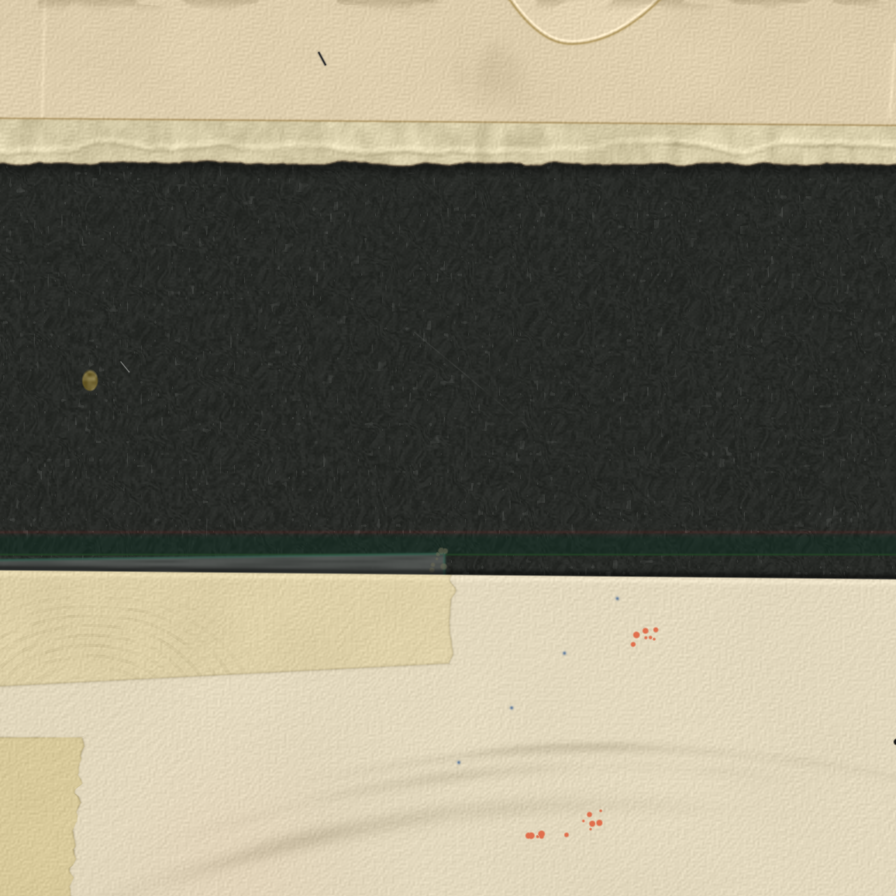
Write a Shadertoy shader that draws this texture.

```glsl
// Layered old papers: a torn cream sheet above, a dark fibrous card between,
// and a pale page with two strips of aged tape below. Layers are painted back
// to front with distance masks; value noise gives fibres, grain and torn edges.
#define CARD vec3(.155, .165, .152)
#define PAGE vec3(.888, .847, .742)
#define SHEET vec3(.87, .807, .678)
#define TORN vec3(.835, .795, .655)
#define TAPE vec3(.868, .815, .655)
#define GREY vec3(.315, .33, .32)
#define GRAIN .045
#define SOFT .0014

float hash(vec2 p) { return fract(sin(dot(p, vec2(127.1, 311.7))) * 43758.5); }

float noise(vec2 p) {
    vec2 i = floor(p), f = fract(p);
    f = f * f * (3. - 2. * f);
    return mix(mix(hash(i), hash(i + vec2(1, 0)), f.x),
               mix(hash(i + vec2(0, 1)), hash(i + 1.), f.x), f.y);
}

float fbm(vec2 p) {
    float sum = 0., amp = .5;
    for (int i = 0; i < 4; i++, amp *= .5) {
        sum += amp * noise(p);
        p = p * 2.03 + 17.3;
    }
    return sum;
}

// 1 where d is negative, with a soft edge
float fill(float d) { return 1. - smoothstep(-SOFT, SOFT, d); }

// Soft band of half width w around d = 0
float band(float d, float w) { return exp(-d * d / (w * w)); }

float stroke(vec2 p, vec2 a, vec2 b, float w) {
    vec2 ab = b - a;
    float t = clamp(dot(p - a, ab) / dot(ab, ab), 0., 1.);
    return band(length(p - a - ab * t), w);
}

// Irregular small dots strewn about a centre
float specks(vec2 p, vec2 centre, vec2 spread, float seed) {
    float m = 0.;
    for (float i = 0.; i < 7.; i++) {
        vec2 o = vec2(hash(vec2(i, seed)), hash(vec2(seed, i + 9.))) - .5;
        o.y += o.x * .5;
        float r = .001 + .0028 * hash(vec2(i + 3., seed));
        m = max(m, fill(length(p - centre - o * spread) - r));
    }
    return m * .85;
}

vec3 darkCard(vec2 p) {
    float fibre = noise(p * vec2(330, 230) + 4. * noise(p * 60.)) - .5;
    vec3 c = CARD + .055 * fibre + .025 * (noise(p * 480.) - .5);
    c += .07 * smoothstep(.83, 1., noise(p * vec2(260, 150) + 31.));
    c += .07 * stroke(p, vec2(.463, .629), vec2(.59, .523), .001) * noise(p * 90.);
    c += .25 * stroke(p, vec2(.135, .596), vec2(.144, .585), .0009);
    // Coloured fringes along the lower edge
    float green = smoothstep(.406, .398, p.y) * smoothstep(.379, .383, p.y);
    c = mix(c, vec3(.095, .175, .14) + .03 * fibre, green * .75);
    c.r += .07 * band(p.y - .406, .0018);
    c = mix(c, vec3(.13, .27, .14), .7 * band(p.y - .381, .0013));
    // Small ochre fleck
    vec2 q = p - vec2(.1005, .573);
    float fleck = length(q * vec2(1, .78)) - .0085 - .15 * q.y;
    return mix(c, vec3(.47, .42, .23) + .25 * (noise(p * 220.) - .5), fill(fleck));
}

vec3 topSheet(vec2 p, float fold) {
    vec3 c = SHEET + .035 * (fbm(p * 14.) - .5);
    c -= .06 * smoothstep(.5, .8, fbm(p * 11. + 5.)) * band(p.x - .51, .08);
    c -= .1 * band(p.y - 1., .008) * smoothstep(.42, .65, noise(p * vec2(36, 90)));
    c += .045 * stroke(p, vec2(.05, 1), vec2(.047, .87), .002);
    c += .06 * stroke(p, vec2(.999, .95), vec2(.993, .87), .002);
    // Curled loop: parabola with unequal arms
    float x = p.x - .637, k = x < 0. ? 10.6 : 5.;
    float loop = (p.y - .951 - k * x * x) / sqrt(1. + 4. * k * k * x * x);
    c += .025 * fill(-loop);
    c = mix(c, vec3(.67, .57, .34), .75 * band(loop, .0016));
    c += .1 * band(loop - .0032, .0015);
    c = mix(c, vec3(.2), stroke(p, vec2(.356, .941), vec2(.363, .928), .0014));
    // Torn, fluffy margin below the fold
    float ridge = p.y - .828 - .025 * (fbm(vec2(p.x * 17., 2)) - .35);
    vec3 torn = TORN + .19 * (fbm(p * vec2(65, 38)) - .48);
    torn -= .1 * band(ridge, .0025) * noise(vec2(p.x * 13., 8));
    torn += .07 * band(ridge - .005, .004);
    c = mix(c, torn, fill(p.y - fold));
    return mix(c, vec3(.66, .56, .36), .65 * band(p.y - fold, .0014));
}

vec3 lowerPage(vec2 p) {
    vec3 c = PAGE + .025 * (fbm(p * 8.) - .5);
    c.gb -= .014 * band(length(p - vec2(.26, .03)), .12);
    // Faint curved smears
    for (float i = 0.; i < 5.; i++) {
        float y = .157 - .022 * i + .036 * hash(vec2(i, 4)) - .35 * pow(abs(p.x - .68), 2.);
        float fade = band(p.x - .72 + .09 * i, .25) * noise(vec2(p.x * 12., i * 7.));
        c -= .08 * fade * band(p.y - y, .0035 + .002 * i);
    }
    // Red and blue flecks
    float red = specks(p, vec2(.718, .289), vec2(.029, .014), 2.);
    red = max(red, specks(p, vec2(.598, .067), vec2(.018, .008), 5.));
    red = max(red, specks(p, vec2(.652, .081), vec2(.052, .022), 8.));
    c = mix(c, vec3(.88, .36, .22), red);
    for (float i = 0.; i < 4.; i++) {
        vec2 dot4 = vec2(.689 - .059 * i, .332 - .061 * i);
        c = mix(c, vec3(.3, .43, .6), .8 * band(length(p - dot4), .002));
    }
    c = mix(c, vec3(.08), fill(length(p - vec2(1.001, .172)) - .0035));
    // Upper tape with whorled print
    float side = p.x - .506 - .012 * (noise(vec2(p.y * 85., 3)) - .5);
    float tape = max(side, .234 + .051 * p.x - p.y);
    vec3 t = TAPE + .04 * (fbm(p * 18.) - .5);
    float r = length((p - vec2(.1, .2)) * vec2(.72, 1)) + .005 * noise(p * 24.);
    t -= .055 * smoothstep(.2, .9, sin(r * 560.)) * band(r - .095, .045) * noise(p * 70.);
    c = mix(c, t, fill(tape)) - .08 * band(tape, .0016);
    // Lower left tape with serrated edge
    float saw = abs(fract(p.y * 48.) - .5) * .009 + .006 * noise(vec2(p.y * 110., 1));
    float strip = max(p.x - .073 - .075 * p.y - saw, p.y - .177);
    t = TAPE - vec3(.015, .02, .045) + .055 * (fbm(p * 13.) - .5);
    return mix(c, t, fill(strip)) - .12 * band(strip, .0016) * noise(p * 100.);
}

void mainImage(out vec4 fragColor, in vec2 fragCoord) {
    vec2 p = fragCoord / iResolution.xy;
    vec3 c = darkCard(p);
    // Grey tape wedge
    float wedge = max(p.y - .375 - .014 * p.x, p.x - .496);
    c = mix(c, GREY + .08 * (noise(p * vec2(22, 300)) - .5), fill(wedge) * .9);
    c = mix(c, vec3(.2, .38, .32), .6 * band(wedge, .0018));
    c = mix(c, vec3(.43, .42, .33), .7 * specks(p, vec2(.49, .375), vec2(.02), 11.));
    // Pale page and contact shadow
    float edge = p.y - mix(.3635, .3535, p.x);
    c *= 1. - .45 * band(edge - .002, .004);
    c = mix(c, lowerPage(p) + .05 * band(edge + .004, .003), fill(edge));
    // Torn sheet and its shadow
    float tear = .8185 - .002 * p.x + .008 * (fbm(vec2(p.x * 42., 6)) - .47) - p.y;
    c *= 1. - .35 * smoothstep(.018, 0., tear);
    c = mix(c, topSheet(p, .868 - .008 * p.x), fill(tear));
    c = mix(c, vec3(.48, .4, .3), .45 * band(tear, .0016));
    // Embossed grain on the pale papers
    float grain = noise(p * 390.) - noise(p * 390. + vec2(.7, -.7));
    c += GRAIN * smoothstep(.4, .7, c.g) * grain;
    fragColor = vec4(clamp(c, 0., 1.), 1);
}
```
